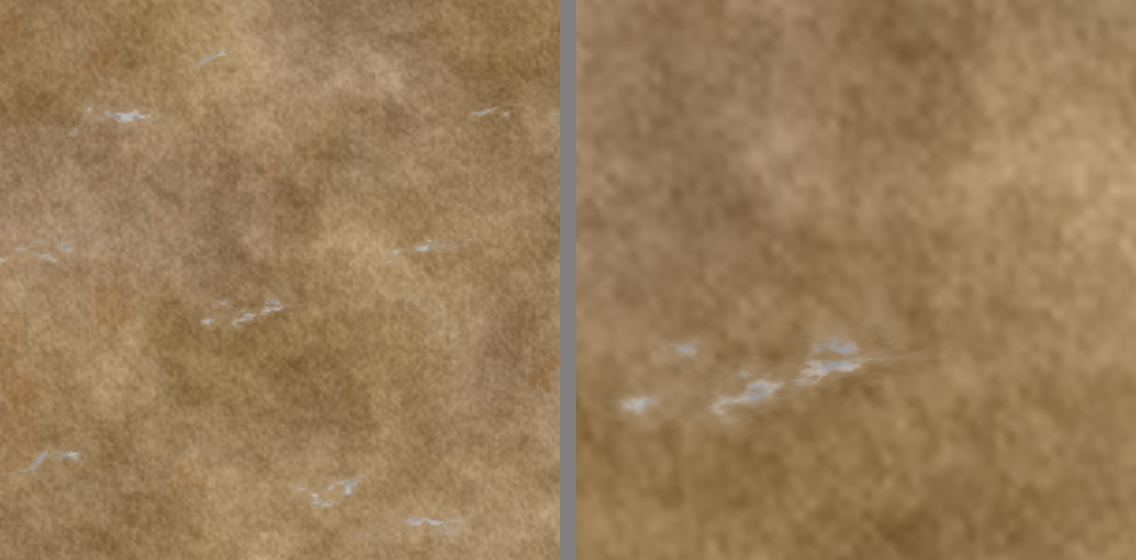
Left, the full canvas; right, a detail of the centre.
Give the GLSL for this texture, as a WebGL 2 fragment shader.

```glsl
#version 300 es
precision highp float;
// Weathered ochre plaster with soft mottling, fine grain and pale flaked streaks.

uniform vec2 u_resolution;
out vec4 fragColor;

const vec3 OCHRE = vec3(0.612, 0.500, 0.343);
const vec3 DUSTY = vec3(0.608, 0.500, 0.388);
const vec3 RUST = vec3(0.58, 0.40, 0.21);
const vec3 BUFF = vec3(0.68, 0.59, 0.48);
const vec3 CHIP_LIGHT = vec3(0.74, 0.72, 0.70);
const vec3 CHIP_GREY = vec3(0.61, 0.61, 0.62);
const float MOTTLE_SCALE = 4.6;
const float MOTTLE_CONTRAST = 0.27;
const float BLOTCH_CONTRAST = 0.13;
const float BRUSH_CONTRAST = 0.10;
const float GRAIN_SCALE = 150.0;
const float GRAIN_CONTRAST = 0.066;
const float STREAK_CELLS = 3.0;
const float STREAK_CHANCE = 0.85;
const vec2 STREAK_SIZE = vec2(0.16, 0.034);
const vec2 FLAKE_SCALE = vec2(34.0, 62.0);

float hash(vec2 p) {
    return fract(sin(dot(p, vec2(127.1, 311.7))) * 43758.5453);
}

float noise(vec2 p) {
    vec2 i = floor(p);
    vec2 f = fract(p);
    f = f * f * (3.0 - 2.0 * f);
    float low = mix(hash(i), hash(i + vec2(1.0, 0.0)), f.x);
    float high = mix(hash(i + vec2(0.0, 1.0)), hash(i + vec2(1.0)), f.x);
    return mix(low, high, f.y);
}

float fbm(vec2 p) {
    float sum = 0.0;
    float amplitude = 0.5;
    for (int i = 0; i < 5; i++) {
        sum += amplitude * noise(p);
        p = mat2(0.8, 0.6, -0.6, 0.8) * p * 2.03 + 17.3;
        amplitude *= 0.5;
    }
    return sum / 0.96875;
}

mat2 rotation(float angle) {
    float c = cos(angle);
    float s = sin(angle);
    return mat2(c, -s, s, c);
}

// x: flaked chips, y: worn halo around them
vec2 streaks(vec2 p) {
    vec2 wear = vec2(0.0);
    vec2 home = floor(p * STREAK_CELLS);
    for (int j = -1; j <= 1; j++) {
        for (int i = -1; i <= 1; i++) {
            vec2 cell = home + vec2(i, j);
            if (hash(cell + 4.7) > STREAK_CHANCE) continue;
            vec2 jitter = vec2(hash(cell + 11.3), hash(cell + 23.9));
            vec2 centre = (cell + 0.15 + 0.7 * jitter) / STREAK_CELLS;
            vec2 q = rotation(mix(0.05, 0.5, hash(cell + 31.1))) * (p - centre);
            q.y += 0.04 * (noise(q * 14.0 + cell * 7.0) - 0.5);

            float size = mix(0.6, 1.1, hash(cell + 47.2));
            float envelope = 1.0 - length(q / (STREAK_SIZE * size));
            float flakes = fbm(q * FLAKE_SCALE + cell * 19.0);
            float chips = smoothstep(0.0, 0.2, 0.42 * envelope + flakes - 0.82);
            float halo = smoothstep(-0.05, 0.3, 0.4 * envelope + flakes - 0.6);
            halo *= smoothstep(-0.6, 0.3, envelope);
            wear = max(wear, vec2(chips, halo));
        }
    }
    return wear;
}

void main() {
    vec2 p = gl_FragCoord.xy / u_resolution.y;

    // Broad stains, warped so their borders look brushed
    vec2 warp = vec2(fbm(p * 5.0 + 3.1), fbm(p * 5.0 + 41.7)) - 0.5;
    vec2 q = p + 0.12 * warp;
    float mottle = fbm(q * MOTTLE_SCALE * vec2(0.85, 1.15) + 8.4) - 0.5;
    float blotches = fbm(q * 13.0 + 62.0) - 0.5;
    float brush = fbm(p * vec2(34.0, 46.0) + 75.0) - 0.5;
    float hue = smoothstep(0.3, 0.7, fbm(q * 3.2 + 29.0));
    vec3 colour = mix(OCHRE, DUSTY, hue);
    colour += MOTTLE_CONTRAST * mottle + BLOTCH_CONTRAST * blotches + BRUSH_CONTRAST * brush;

    // Sparse rust and pale scuffs
    float rust = smoothstep(0.62, 0.82, fbm(q * 6.5 + 91.0));
    colour = mix(colour, RUST, 0.4 * rust);
    float scuff = smoothstep(0.57, 0.8, fbm(q * 9.0 + 133.0));
    colour = mix(colour, BUFF, 0.35 * scuff);

    // Fine grain with a faint slanted weave
    vec2 weave = rotation(0.4) * p * GRAIN_SCALE * vec2(1.1, 0.6);
    float grain = noise(p * GRAIN_SCALE) + noise(weave + 57.0) - 1.0;
    colour += GRAIN_CONTRAST * grain;

    // Flaked streaks
    vec2 wear = streaks(p);
    colour = mix(colour, BUFF, 0.5 * wear.y);
    vec3 chip = mix(CHIP_GREY, CHIP_LIGHT, smoothstep(0.25, 0.65, noise(p * 95.0 + 12.0)));
    colour = mix(colour, chip + 0.5 * GRAIN_CONTRAST * grain, 0.9 * wear.x);

    fragColor = vec4(colour, 1.0);
}
```
